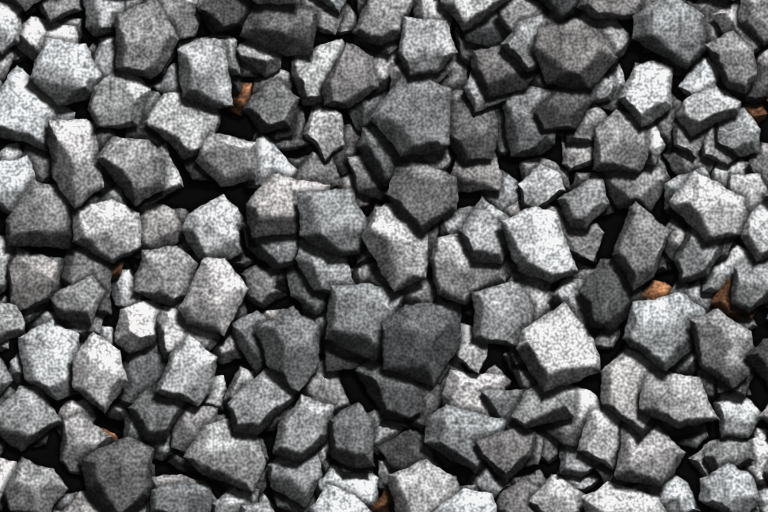
Write a WebGL 1 fragment shader that draws this texture.

```glsl
precision highp float;
// Sunlit crushed grey gravel: three layers of faceted stones painted bottom up.
// Each stone is a convex polyhedron seen from above, with its own facets,
// cast shadow and rough mineral grain made from gradient noise.
uniform vec2 u_resolution;

const vec3 LIGHT = vec3(0.24, 0.64, 0.73);

vec2 hash2(vec2 p) {
  vec3 h = fract(p.xyx * vec3(0.1031, 0.1030, 0.0973));
  h += dot(h, h.yzx + 33.33);
  return fract((h.xx + h.yz) * h.zy);
}

float cornerSlope(vec2 cell, vec2 corner, vec2 f) {
  float a = 6.2832 * hash2(cell + corner).x;
  return dot(vec2(cos(a), sin(a)), f - corner);
}

float gradientNoise(vec2 p) {
  vec2 cell = floor(p), f = fract(p);
  vec2 s = f * f * f * (f * (f * 6.0 - 15.0) + 10.0);
  float low = mix(cornerSlope(cell, vec2(0, 0), f), cornerSlope(cell, vec2(1, 0), f), s.x);
  float high = mix(cornerSlope(cell, vec2(0, 1), f), cornerSlope(cell, vec2(1, 1), f), s.x);
  return mix(low, high, s.y);
}

// Brightness factor of broken rock: mottling, grain and thin pale veins
float rockGrain(vec2 p) {
  float mid = gradientNoise(p * 62.0);
  float vein = 1.0 - smoothstep(0.0, 0.07, abs(gradientNoise(p * 17.0) + 0.15 * mid));
  float veinArea = smoothstep(0.0, 0.25, gradientNoise(p * 11.0 + 40.0));
  return 1.0 + 0.26 * gradientNoise(p * 23.0) + 0.32 * mid
    + 0.5 * gradientNoise(p * 165.0) + 0.22 * vein * veinArea;
}

// q: position in stone radii, pixel: pixel size in the same unit
void paintStone(inout vec3 color, vec2 q, vec2 p, vec2 id, float pixel, float layer) {
  if (dot(q, q) > 2.4) return;
  vec2 shape = hash2(id + 3.7), tone = hash2(id + 91.3);
  float narrow = mix(0.6, 0.98, shape.x), turn = 6.2832 * shape.y;
  vec2 shadowQ = q + LIGHT.xy * mix(0.22, 0.42, tone.y);
  float edge = -9.0, shadowEdge = -9.0, lit = 0.0, total = 0.0;

  // Six steep sides bound the outline, three flat facets form the top
  for (int k = 0; k < 9; k++) {
    float n = float(k);
    vec2 rnd = hash2(id * 1.37 + n * 7.31);
    float a = 6.2832 * (n + 0.75 * rnd.x) / 6.0;
    vec2 dir = vec2(cos(a + turn), sin(a + turn));
    float slope, height;
    if (k < 6) {
      float reach = mix(0.76, 1.04, rnd.y) * length(vec2(cos(a), narrow * sin(a)));
      slope = mix(0.8, 2.6, fract(rnd.x * 7.0 + rnd.y));
      height = slope * (reach - dot(dir, q));
      edge = max(edge, dot(dir, q) - reach);
      shadowEdge = max(shadowEdge, dot(dir, shadowQ) - reach);
    } else {
      a = 6.2832 * rnd.x;
      dir = vec2(cos(a), sin(a));
      slope = mix(0.08, 0.5, rnd.y);
      height = mix(0.4, 0.52, rnd.y) - slope * dot(dir, q);
    }
    float weight = exp(-38.0 * max(height, -0.1));
    lit += weight * max(dot(normalize(vec3(dir * slope, 1.0)), LIGHT), 0.0);
    total += weight;
  }

  // Cast shadow and contact darkening on whatever lies below
  float shadow = 1.0 - smoothstep(-0.06, 0.06, shadowEdge);
  color = mix(color, color * 0.16 + 0.012, shadow);
  color *= 0.55 + 0.45 * smoothstep(0.0, 0.2, edge);

  float cover = 1.0 - smoothstep(-pixel, pixel, edge);
  if (cover > 0.0) {
    float albedo = mix(0.55, 0.96, tone.x);
    if (tone.y < 0.13) albedo *= 0.6;
    vec3 tint = mix(vec3(1.0, 0.985, 0.98), vec3(0.97, 0.99, 1.0), shape.y);
    if (shape.x < 0.045 && layer < 1.5) tint = vec3(0.8, 0.56, 0.4);
    float light = 0.17 + 0.97 * lit / total;
    light *= 0.82 + 0.18 * smoothstep(0.0, 0.12, -edge);
    vec3 stone = tint * albedo * light * rockGrain(p + id * 0.713);
    color = mix(color, min(stone, vec3(0.96)), cover);
  }
}

void main() {
  vec2 p = gl_FragCoord.xy / u_resolution.y;
  // Chipped, uneven outlines
  vec2 rough = p + 0.006 * vec2(gradientNoise(p * 27.0), gradientNoise(p * 27.0 + 50.0))
    + 0.0025 * vec2(gradientNoise(p * 80.0), gradientNoise(p * 80.0 + 50.0));
  vec3 color = vec3(0.05);

  // Small stones lie deepest; rows run upward so shadows fall on lower ones
  for (int l = 0; l < 3; l++) {
    float layer = float(l);
    float size = 0.085 + 0.021 * layer;
    float a = 0.45 * layer - 0.4;
    mat2 grid = mat2(cos(a), sin(a), -sin(a), cos(a));
    vec2 u = grid * rough / size + 40.0 + 23.0 * layer;
    for (int j = -1; j <= 1; j++) {
      for (int i = -1; i <= 1; i++) {
        vec2 id = floor(u) + vec2(i, j);
        vec2 rnd = hash2(id + 170.0 * layer);
        vec2 center = id + 0.5 + 0.46 * (hash2(id + 11.9) - 0.5);
        float radius = mix(0.45, 0.7, rnd.x);
        if (rnd.y < 0.88) {
          paintStone(color, (u - center) * grid / radius, p, id + 61.0 * layer,
            1.0 / (u_resolution.y * size * radius), layer);
        }
      }
    }
  }
  gl_FragColor = vec4(color, 1.0);
}
```
